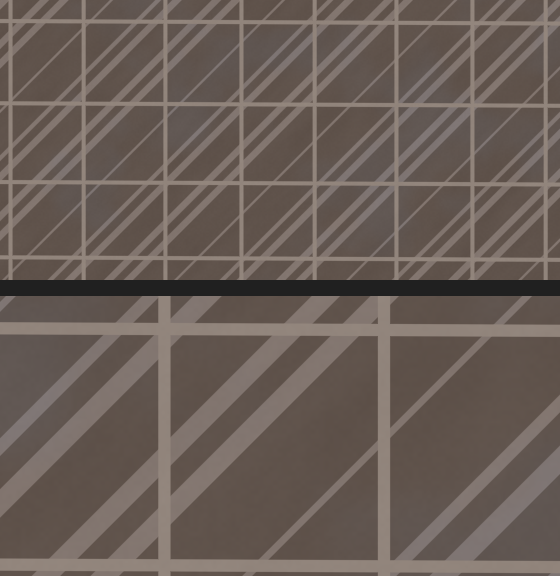
Top: the whole. Bottom: its middle third, enlarged.
Write a Shadertoy shader that draws this pattern.

```glsl
// Worn brown plaid: a pale, slightly uneven grid over groups of diagonal stripes.

float hash(vec2 p) {
    return fract(sin(dot(p, vec2(127.1, 311.7))) * 43758.5453);
}

float noise(vec2 p) {
    vec2 i = floor(p), f = fract(p);
    f = f * f * (3.0 - 2.0 * f);
    return mix(mix(hash(i), hash(i + vec2(1, 0)), f.x),
               mix(hash(i + vec2(0, 1)), hash(i + vec2(1, 1)), f.x), f.y);
}

float fbm(vec2 p) {
    float sum = 0.0, amp = 0.5;
    for (int i = 0; i < 4; i++) {
        sum += amp * noise(p);
        p = p * 2.03 + 7.1;
        amp *= 0.5;
    }
    return sum;
}

// Soft-edged coverage of a line, from the distance to its centre
float line(float dist, float halfWidth) {
    float aa = 0.75 / iResolution.y;
    return 1.0 - smoothstep(halfWidth - aa, halfWidth + aa, dist);
}

// One thin, one medium and three wide stripes in each diagonal period
float stripes(vec2 p) {
    const float period = 0.6146;
    vec2 offsetWidth[5] = vec2[5](vec2(0.0, 0.0042), vec2(0.167, 0.0075),
        vec2(0.234, 0.012), vec2(0.375, 0.012), vec2(0.445, 0.012));
    float across = p.x - p.y - 0.013;
    float cover = 0.0;
    for (int i = 0; i < 5; i++) {
        float d = mod(across - offsetWidth[i].x + 0.5 * period, period) - 0.5 * period;
        cover = max(cover, line(abs(d) * 0.7071, offsetWidth[i].y));
    }
    return cover;
}

// Grid lines drift a little from even spacing and tilt slightly
float grid(vec2 p) {
    float col = round((p.x - 0.029) / 0.275);
    float x = 0.034 + 0.275 * col + 0.0104 * sin(2.1 * col - 3.49);
    float tilted = p.y + 0.0045 * p.x;
    float row = round((tilted - 0.081) / 0.2813);
    float y = 0.081 + 0.2813 * row - 0.0143 * sin(1.0472 * row);
    return max(line(abs(p.x - x), 0.0073), line(abs(tilted - y), 0.0073));
}

void mainImage(out vec4 fragColor, in vec2 fragCoord) {
    vec2 p = fragCoord / iResolution.y;

    // Broad cool smudges and fine brushing along the stripes
    float smudge = smoothstep(0.5, 0.75, fbm(p * 3.5 + 4.0));
    vec2 along = vec2(p.x + p.y, p.x - p.y);
    float brush = fbm(along * vec2(5.0, 14.0)) - 0.47;

    vec3 color = vec3(0.372, 0.322, 0.292) + 0.03 * brush;
    color += smudge * vec3(0.005, 0.017, 0.03);

    vec3 stripeColor = vec3(0.51, 0.46, 0.435) + smudge * vec3(-0.015, 0.0, 0.02);
    color = mix(color, stripeColor + 0.03 * brush, stripes(p));
    color = mix(color, vec3(0.57, 0.52, 0.485) + 0.02 * brush, grid(p));

    // Faint grain
    color += 0.008 * (noise(p * 180.0) - 0.5);
    fragColor = vec4(color, 1.0);
}
```
